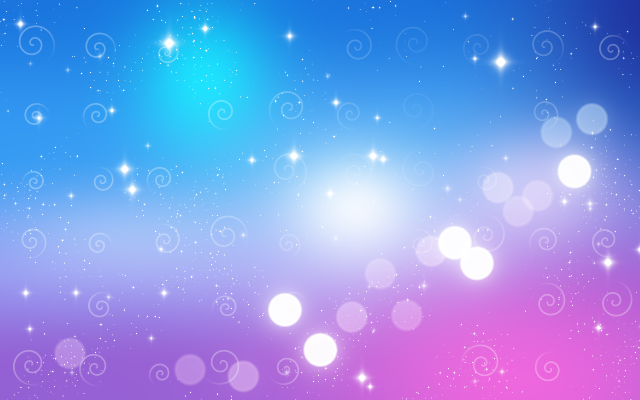
This background is drawn by a Shadertoy shader. Its source:

```glsl
// A dreamy sky from blue through lilac to magenta, lit by soft gaussian glows.
// Light discs follow a rising curve; stars, dust and spiral curls come from
// hashed grids, and gradient noise gathers the dust into drifts.

const vec3 SKY_TOP   = vec3(0.10, 0.46, 0.87);
const vec3 SKY_MID   = vec3(0.20, 0.60, 0.95);
const vec3 LILAC     = vec3(0.57, 0.58, 0.94);
const vec3 PURPLE    = vec3(0.58, 0.38, 0.83);
const vec3 MAGENTA   = vec3(0.95, 0.40, 0.87);
const vec3 NAVY      = vec3(0.12, 0.17, 0.60);
const vec3 CYAN      = vec3(0.08, 0.92, 1.00);
const vec3 PALE_BLUE = vec3(0.72, 0.87, 1.00);
const vec3 PALE_PINK = vec3(1.00, 0.80, 0.99);

const vec2 CYAN_CENTRE  = vec2(0.51, 0.80);
const vec2 WHITE_CENTRE = vec2(0.89, 0.48);
const int   DISC_COUNT  = 17;
const float DISC_RADIUS = 0.041;
const float CURL_CELL   = 0.16;
const float CURL_LIGHT  = 0.30;
const float DUST_LIGHT  = 0.85;

// Leading stars: centre and size.
const vec3 LEAD_STARS[6] = vec3[6](
    vec3(0.423, 0.892, 0.056), vec3(1.252, 0.845, 0.060),
    vec3(0.312, 0.577, 0.045), vec3(0.735, 0.610, 0.045),
    vec3(0.933, 0.610, 0.040), vec3(1.520, 0.344, 0.045));

vec3 hash3(vec2 p) {
    vec3 q = fract(p.xyx * vec3(0.1031, 0.1030, 0.0973));
    q += dot(q, q.yxz + 33.33);
    return fract((q.xxy + q.yzz) * q.zyx);
}

float cornerSlope(vec2 cell, vec2 offset) {
    float a = 6.2832 * hash3(cell + 71.0).x;
    return dot(vec2(cos(a), sin(a)), offset);
}

float gradientNoise(vec2 p) {
    vec2 i = floor(p), f = fract(p);
    vec2 u = f * f * f * (f * (f * 6.0 - 15.0) + 10.0);
    vec2 e = vec2(1.0, 0.0);
    return mix(mix(cornerSlope(i, f), cornerSlope(i + e, f - e), u.x),
               mix(cornerSlope(i + e.yx, f - e.yx), cornerSlope(i + 1.0, f - 1.0), u.x), u.y);
}

// Gaussian spot with separate horizontal and vertical spread.
float glow(vec2 p, vec2 centre, vec2 spread) {
    vec2 q = (p - centre) / spread;
    return exp(-dot(q, q));
}

vec3 screenLight(vec3 base, vec3 light) {
    return 1.0 - (1.0 - base) * (1.0 - clamp(light, 0.0, 1.0));
}

// Soft core with four tapering rays.
float sparkle(vec2 p, float size) {
    vec2 q = abs(p) / size;
    float rays = exp(-60.0 * q.x * q.x - 3.0 * q.y) + exp(-60.0 * q.y * q.y - 3.8 * q.x);
    return 0.75 * rays + 0.7 * exp(-9.0 * dot(q, q));
}

vec3 background(vec2 p) {
    float h = p.y - 0.16 * smoothstep(0.8, 1.6, p.x) + 0.02 * gradientNoise(p * 3.0);
    vec3 col = mix(PURPLE, LILAC, smoothstep(0.08, 0.34, h));
    col = mix(col, SKY_MID, smoothstep(0.28, 0.62, h));
    col = mix(col, SKY_TOP, smoothstep(0.65, 1.0, h));
    col = mix(col, MAGENTA, 0.95 * glow(p, vec2(1.30, 0.05), vec2(0.52, 0.30)));
    col = mix(col, NAVY, 0.95 * glow(p, vec2(1.68, 0.98), vec2(0.38, 0.42)));
    col = mix(col, CYAN, 0.90 * glow(p, CYAN_CENTRE, vec2(0.17, 0.19)));
    col = screenLight(col, PALE_BLUE * 0.42 * glow(p, vec2(0.30, 0.41), vec2(0.36, 0.13)));
    col = screenLight(col, PALE_BLUE * 0.55 * glow(p, WHITE_CENTRE, vec2(0.40, 0.24)));
    col = screenLight(col, vec3(0.85 * glow(p, WHITE_CENTRE, vec2(0.16, 0.13))));
    return screenLight(col, PALE_PINK * 0.58 * glow(p, vec2(1.34, 0.54), vec2(0.20, 0.15)));
}

// Out-of-focus discs wander about a rising curve; brightness comes in waves.
vec3 addDiscs(vec3 col, vec2 p, float px) {
    for (int i = 0; i < DISC_COUNT; i++) {
        float n = float(i), t = n / float(DISC_COUNT - 1);
        float x = 0.175 + 1.305 * pow(t, 0.53);
        float y = 0.05 + 0.23 * pow(x, 2.6) + 0.08 * cos(2.31 * (n - 3.0));
        float bright = smoothstep(-0.3, 0.9, cos(1.0472 * (n - 3.5)));
        bright *= 1.0 - 0.7 * smoothstep(0.95, 1.0, t);
        float d = length(p - vec2(x, y)) - DISC_RADIUS * (0.92 + 0.12 * bright);
        float soft = px + 0.003;
        float body = 1.0 - smoothstep(-soft, soft, d);
        float rim = body * smoothstep(-0.010, 0.0, d);
        vec3 tint = mix(mix(PALE_PINK, PALE_BLUE, smoothstep(0.5, 0.7, y)), vec3(1.0), bright);
        float halo = 0.35 * bright * exp(-max(d, 0.0) * 45.0);
        col = screenLight(col, tint * max(body * mix(0.30, 0.97, bright) + 0.08 * rim, halo));
    }
    return col;
}

// One spiral per chosen cell, widening outwards and ending cleanly.
float curls(vec2 p, float px) {
    vec2 cell = floor(p / CURL_CELL);
    vec3 rnd = hash3(cell + 13.0);
    vec2 q = (fract(p / CURL_CELL) - 0.5 - 0.2 * (rnd.xy - 0.5)) * CURL_CELL;
    q.x *= rnd.z > 0.5 ? 1.0 : -1.0;
    float pitch = mix(0.009, 0.018, rnd.y), r = length(q);
    float turn = atan(q.y, q.x) / 6.2832 + rnd.x;
    float wound = pow(r / pitch, 0.6667);
    float nearest = turn + round(wound - turn);
    float d = abs(wound - nearest) * 1.5 * pitch * sqrt(max(wound, 0.1));
    float ends = smoothstep(0.2, 0.4, nearest) * (1.0 - smoothstep(1.9, 2.3, nearest));
    return ends * step(0.3, rnd.x) * (1.0 - smoothstep(0.0006, 0.0012 + px, d));
}

// Hashed grid of small stars; density is the chance that a cell is filled.
float scatter(vec2 p, float cells, float density, float size) {
    vec2 cell = floor(p * cells);
    vec3 rnd = hash3(cell + cells);
    vec2 q = (fract(p * cells) - 0.5 - 0.45 * (rnd.xy - 0.5)) / cells;
    float shine = fract(rnd.z * 57.0 + rnd.x);
    return step(rnd.z, density) * mix(0.3, 1.0, shine) * sparkle(q, size * mix(0.6, 1.2, shine));
}

void mainImage(out vec4 fragColor, in vec2 fragCoord) {
    float px = 1.0 / iResolution.y;
    vec2 p = fragCoord * px;
    vec3 col = background(p);

    // Quiet areas keep the dust and curls away from the open sky and main glow.
    float open = 1.0 - 0.85 * glow(p, vec2(1.10, 0.78), vec2(0.27, 0.30));
    open *= 1.0 - 0.75 * glow(p, WHITE_CENTRE, vec2(0.24, 0.18));
    float drift = smoothstep(-0.25, 0.45, gradientNoise(p * 5.0 + 4.0)) * open;

    col = screenLight(col, vec3(CURL_LIGHT * open * curls(p, px)));
    col = addDiscs(col, p, px);

    float dust = 0.0;
    for (int i = 0; i < 3; i++) {
        float cells = 34.0 + 17.0 * float(i);
        dust += scatter(p + 0.37 * float(i), cells, 0.5 * drift, 0.22 / cells);
    }
    float stars = scatter(p, 9.0, 0.36, 0.024) + scatter(p + 0.21, 5.0, 0.25, 0.036);
    for (int i = 0; i < 6; i++) stars += sparkle(p - LEAD_STARS[i].xy, LEAD_STARS[i].z);

    col = screenLight(col, vec3(DUST_LIGHT * dust));
    col = screenLight(col, vec3(0.9 * stars));
    fragColor = vec4(col, 1.0);
}
```
